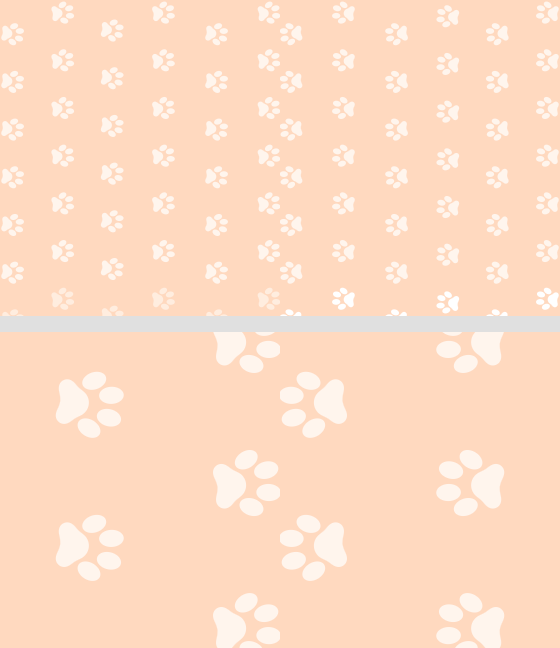
Top: the whole. Bottom: its middle third, enlarged.
Give the GLSL for this pattern, as a Shadertoy shader.

```glsl
#define VIEW_HEIGHT 432.0
#define COLUMNS 6
#define COLUMN_PITCH 70.1
#define ROW_PITCH 65.2
#define PAW_TILT 0.11
#define TOE_SPREAD 0.98
#define TOE_ORBIT 10.9
#define TOE_RADII vec2(5.6, 3.9)
#define PEACH vec3(1.0, 0.85, 0.75)
#define CREAM vec3(1.0, 0.96, 0.93)
#define FADED vec3(1.0, 0.93, 0.875)

const float PI = 3.14159265;

vec2 rotate(vec2 p, float a) {
    float c = cos(a), s = sin(a);
    return vec2(c * p.x + s * p.y, c * p.y - s * p.x);
}

float ellipseDist(vec2 p, vec2 r) {
    float k = length(p / r);
    return k * (k - 1.0) / max(length(p / (r * r)), 1e-3);
}

float smoothMin(float a, float b, float k) {
    float h = max(k - abs(a - b), 0.0) / k;
    return min(a, b) - 0.25 * h * h * k;
}

// Paw pointing along +x, centred between pad and toes
float pawDist(vec2 p) {
    p = rotate(p, PAW_TILT);
    float front = length(p - vec2(-6.7, 0.0)) - 6.5;
    float lobes = length(vec2(p.x, abs(p.y)) - vec2(-10.8, 6.4)) - 3.8;
    float d = smoothMin(front, lobes, 4.0);
    for (int i = 0; i < 4; i++) {
        float angle = (float(i) - 1.5) * TOE_SPREAD;
        vec2 toe = TOE_ORBIT * vec2(cos(angle), sin(angle));
        d = min(d, ellipseDist(rotate(p - toe, 0.3 * angle), TOE_RADII));
    }
    return d;
}

// Six columns, alternately flipped and staggered
float columnsDist(vec2 p) {
    float d = 1e3;
    for (int i = 0; i < COLUMNS; i++) {
        float k = float(i);
        float bend = sin(PI * k / float(COLUMNS - 1));
        float x = 17.0 + COLUMN_PITCH * k - 4.5 * bend * bend;
        bool odd = i % 2 == 1;
        float y = odd ? 17.5 : 46.5;
        if (i == 2) y -= 5.0;
        vec2 q = p - vec2(x, y);
        q.y = mod(q.y + 0.5 * ROW_PITCH, ROW_PITCH) - 0.5 * ROW_PITCH;
        if (odd) q.y = -q.y;
        d = min(d, pawDist(q));
    }
    return d;
}

void mainImage(out vec4 fragColor, in vec2 fragCoord) {
    float pixel = VIEW_HEIGHT / iResolution.y;
    vec2 p = vec2(fragCoord.x, iResolution.y - fragCoord.y) * pixel;
    float width = iResolution.x * pixel;

    // The right half is the left half turned by half a revolution
    bool right = p.x > 0.5 * width;
    float d = columnsDist(right ? vec2(width, 64.0) - p : p);

    // The bottom row is faded on the left and pure white on the right
    vec3 pawColor = CREAM;
    if (p.y > 391.0) pawColor = right ? vec3(1.0) : FADED;

    float coverage = clamp(0.5 - d / pixel, 0.0, 1.0);
    fragColor = vec4(mix(PEACH, pawColor, coverage), 1.0);
}
```
